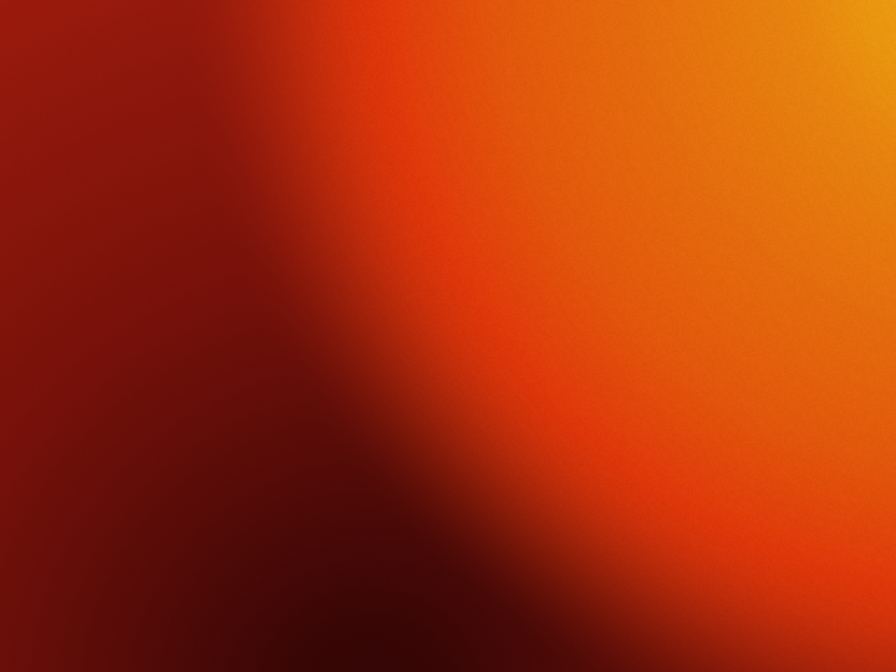
This background is drawn by a WebGL 1 fragment shader. Its source:

```glsl
precision highp float;
// Soft amber glow in the upper right, falling through a red rim into deep maroon shadow.
uniform vec2 u_resolution;

float hash(vec2 cell) {
  return fract(sin(dot(cell, vec2(12.9898, 78.233))) * 43758.5453);
}

// Maroon that darkens towards a pool at the lower edge
vec3 shadowColor(vec2 p) {
  float d = distance(p, vec2(0.55, -0.05));
  vec3 color = mix(vec3(0.20, 0.02, 0.02), vec3(0.48, 0.07, 0.04), smoothstep(-0.1, 0.8, d) * 0.4 + clamp((d - 0.1) / 0.6, 0.0, 1.0) * 0.6);
  return mix(color, vec3(0.61, 0.105, 0.05), clamp((d - 0.7) / 0.5, 0.0, 1.0));
}

// Amber core, orange body and red rim, by distance from the glow centre
vec3 glowColor(float d) {
  vec3 color = mix(vec3(0.92, 0.61, 0.06), vec3(0.90, 0.49, 0.055), smoothstep(0.14, 0.40, d));
  color = mix(color, vec3(0.885, 0.34, 0.045), clamp((d - 0.38) / 0.38, 0.0, 1.0));
  return mix(color, vec3(0.875, 0.215, 0.04), clamp((d - 0.76) / 0.18, 0.0, 1.0));
}

void main() {
  // Height runs from 0 to 1, width from 0 to 4/3
  vec2 p = gl_FragCoord.xy / u_resolution * vec2(4.0 / 3.0, 1.0);
  float d = distance(p, vec2(1.5, 1.05));

  // Broad falloff from the rim into the shadow
  float shade = smoothstep(0.91, 1.24, d);
  vec3 color = mix(glowColor(d), shadowColor(p), shade);

  // Faint grain, strongest in the lit area
  float grain = hash(floor(p * 384.0)) - 0.5;
  color += grain * mix(0.016, 0.004, shade);

  gl_FragColor = vec4(color, 1.0);
}
```
